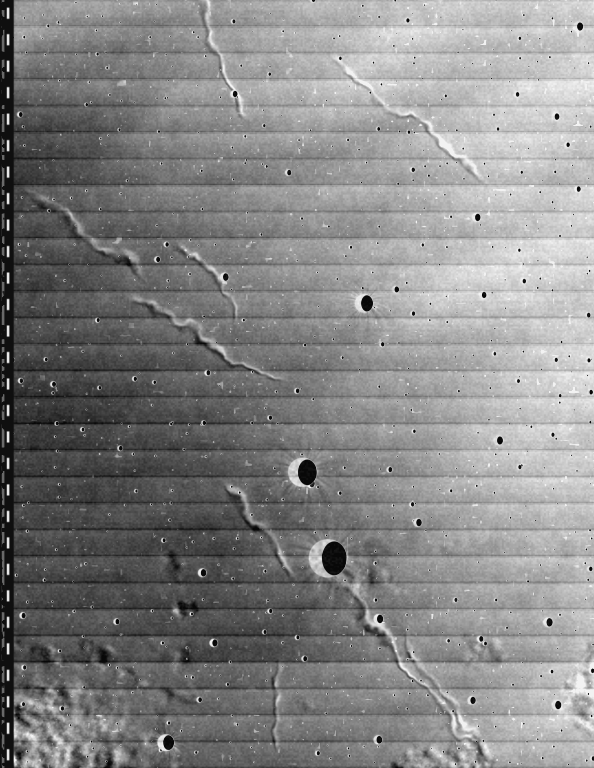
A WebGL 1 fragment shader for this texture:

```glsl
precision highp float;
// Draws a cratered lunar plain with wrinkle ridges, in horizontal scan strips.
uniform vec2 u_resolution;

const float DARK_PLAIN = 0.26;
const float LIGHT_PLAIN = 0.81;
const float STRIPS = 29.0;
const float STRIP_SHADE = 0.10;
const float STRIP_JITTER = 0.05;
const float RAY_CONTRAST = 0.26;
const float GRAIN = 0.09;
const float RIDGE_WIDTH = 0.0032;
const float RIDGE_CONTRAST = 0.30;
const float HILL_CONTRAST = 1.5;
const float BORDER = 0.018;
const float SHADOW = 0.04;
const float SUNLIT = 0.90;

float hash(vec2 p) {
  vec3 q = fract(vec3(p.xyx) * 0.1031);
  q += dot(q, q.yzx + 33.33);
  return fract((q.x + q.y) * q.z);
}

float noise(vec2 p) {
  vec2 i = floor(p), f = fract(p);
  f = f * f * (3.0 - 2.0 * f);
  return mix(mix(hash(i), hash(i + vec2(1, 0)), f.x),
             mix(hash(i + vec2(0, 1)), hash(i + vec2(1, 1)), f.x), f.y);
}

float fbm(vec2 p) {
  float sum = 0.0, amp = 0.53;
  for (int i = 0; i < 4; i++) {
    sum += amp * noise(p);
    p = mat2(1.6, 1.2, -1.2, 1.6) * p + 17.3;
    amp *= 0.5;
  }
  return sum;
}

// Bowl lit on its left wall, with a black shadow on the right
float crater(float tone, vec2 p, vec2 centre, float r) {
  vec2 d = (p - centre) / r;
  float dist = length(d), aa = 0.9 / (u_resolution.y * r);
  float bowl = 1.0 - smoothstep(1.0 - aa, 1.0 + aa, dist);
  float dark = length((d - vec2(0.33, 0.0)) / vec2(0.64, 0.88));
  float shade = bowl * (1.0 - smoothstep(1.0 - aa, 1.0 + aa, dark));
  float wall = SUNLIT - 0.25 * noise(d * 5.0) * smoothstep(0.012, 0.025, r);
  tone += 0.10 * exp(-4.0 * max(dist - 1.0, 0.0));
  return mix(mix(tone, wall, bowl), SHADOW, shade);
}

// Large crater with a rough, streaked apron
float bigCrater(float tone, vec2 p, vec2 centre, float r) {
  vec2 d = (p - centre) / r;
  float dist = length(d);
  float streak = noise(d / max(dist, 0.01) * 9.0 + dist) - 0.6;
  tone += 0.22 * streak * exp(-0.7 * max(dist - 1.0, 0.0));
  return crater(tone, p, centre, r);
}

// One jittered crater per grid cell, kept with the given chance
float scatter(float tone, vec2 p, float cell, float chance, float rMin, float rMax) {
  vec2 id = floor(p / cell), seed = id + cell * 1000.0;
  vec2 jitter = vec2(hash(seed + 3.7), hash(seed + 9.1));
  if (hash(seed) > chance) return tone;
  float size = hash(seed + 5.3);
  return crater(tone, p, (id + 0.2 + 0.6 * jitter) * cell, mix(rMin, rMax, size * size));
}

// Wrinkle ridge from a to b, bright on the sunward side
float ridge(vec2 p, vec2 a, vec2 b) {
  vec2 ab = b - a;
  float along = dot(p - a, ab) / dot(ab, ab);
  float side = dot(p - a, normalize(vec2(-ab.y, ab.x)));
  side += 0.045 * (fbm(p * 22.0) - 0.5);
  float ends = smoothstep(-0.05, 0.15, along) * (1.0 - smoothstep(0.8, 1.05, along));
  float lit = side / RIDGE_WIDTH - 0.8, dim = side / RIDGE_WIDTH + 0.9;
  float swell = 0.25 * exp(-lit * lit * 0.06);
  return ends * (exp(-lit * lit) - exp(-dim * dim) + swell) * (0.2 + noise(p * 90.0));
}

void main() {
  vec2 p = gl_FragCoord.xy / u_resolution.y;

  // Broad light from the upper right, with diagonal rays
  float tone = mix(DARK_PLAIN, LIGHT_PLAIN, smoothstep(0.2, 1.06, 0.97 * p.x + 0.45 * p.y));
  tone += 0.16 * (1.0 - smoothstep(0.0, 0.25, p.x)) * smoothstep(0.8, 1.0, p.y);
  tone += 0.09 * (1.0 - smoothstep(0.136, 0.138, p.y));
  vec2 rayUV = mat2(0.90, -0.43, 0.43, 0.90) * p;
  tone += RAY_CONTRAST * (fbm(rayUV * vec2(5.0, 13.0) + 4.0) - 0.5);

  // Wrinkle ridges
  float ridges = ridge(p, vec2(0.25, 1.01), vec2(0.325, 0.84))
    + ridge(p, vec2(0.43, 0.93), vec2(0.64, 0.76))
    + ridge(p, vec2(0.03, 0.75), vec2(0.20, 0.64))
    + ridge(p, vec2(0.17, 0.62), vec2(0.37, 0.485))
    + ridge(p, vec2(0.24, 0.69), vec2(0.315, 0.58))
    + ridge(p, vec2(0.285, 0.37), vec2(0.395, 0.25))
    + ridge(p, vec2(0.445, 0.24), vec2(0.645, -0.01))
    + ridge(p, vec2(0.53, 0.18), vec2(0.62, 0.03))
    + ridge(p, vec2(0.36, 0.14), vec2(0.37, 0.02));
  tone += RIDGE_CONTRAST * ridges;

  // Rugged hills in the lower left, with stray clumps around them
  float relief = fbm(p * 55.0 + vec2(0.22, 0.08)) - fbm(p * 55.0 - vec2(0.22, 0.08));
  float patches = fbm(p * 13.0 + 2.0);
  float reach = length(p * vec2(0.75, 1.2)) + 0.25 * (patches - 0.5);
  float hills = 1.0 - smoothstep(0.03, 0.22, reach);
  float clumps = smoothstep(0.62, 0.75, patches) * (1.0 - smoothstep(0.2, 0.32, p.y));
  tone += 0.22 * hills - HILL_CONTRAST * relief * (hills + 0.7 * clumps + 0.06);

  // Craters, from pinpricks to the large pair
  tone += 0.35 * smoothstep(0.86, 1.0, noise(p * 190.0)) * noise(p * 30.0);
  tone = scatter(tone, p, 0.021, 0.40, 0.0008, 0.0019);
  tone = scatter(tone, p, 0.047, 0.45, 0.0016, 0.0036);
  tone = scatter(tone, p, 0.115, 0.50, 0.0035, 0.0065);
  tone = bigCrater(tone, p, vec2(0.216, 0.033), 0.011);
  tone = bigCrater(tone, p, vec2(0.474, 0.605), 0.012);
  tone = bigCrater(tone, p, vec2(0.394, 0.385), 0.019);
  tone = bigCrater(tone, p, vec2(0.427, 0.273), 0.025);

  // Scan strips: brighter at the top, with a dark seam
  float row = p.y * STRIPS, f = fract(row);
  float seam = 1.0 - smoothstep(0.02, 0.09, min(f, 1.0 - f));
  float exposure = STRIP_SHADE * (f - 0.5) + STRIP_JITTER * (hash(vec2(floor(row), 7.0)) - 0.5);
  tone += (exposure - 0.09 * seam) * smoothstep(0.02, 0.15, tone);
  tone += GRAIN * (noise(p * 420.0) - 0.5) + 0.03 * (noise(vec2(p.x * 6.0, p.y * 330.0)) - 0.5);

  // Black border with white dashes
  float px = 1.0 / u_resolution.y;
  vec2 track = 1.0 - smoothstep(0.001, 0.0025, abs(p.x - vec2(0.0105, 0.004)));
  float dash = track.x * (1.0 - smoothstep(0.17, 0.25, abs(f - 0.5)));
  float code = 0.35 * track.y * smoothstep(0.4, 0.5, noise(p * 200.0));
  float border = 0.06 + 0.85 * dash + code;
  tone = mix(border, tone, smoothstep(BORDER - px, BORDER + px, p.x));

  gl_FragColor = vec4(vec3(clamp(tone, 0.03, 0.95)), 1.0);
}
```
